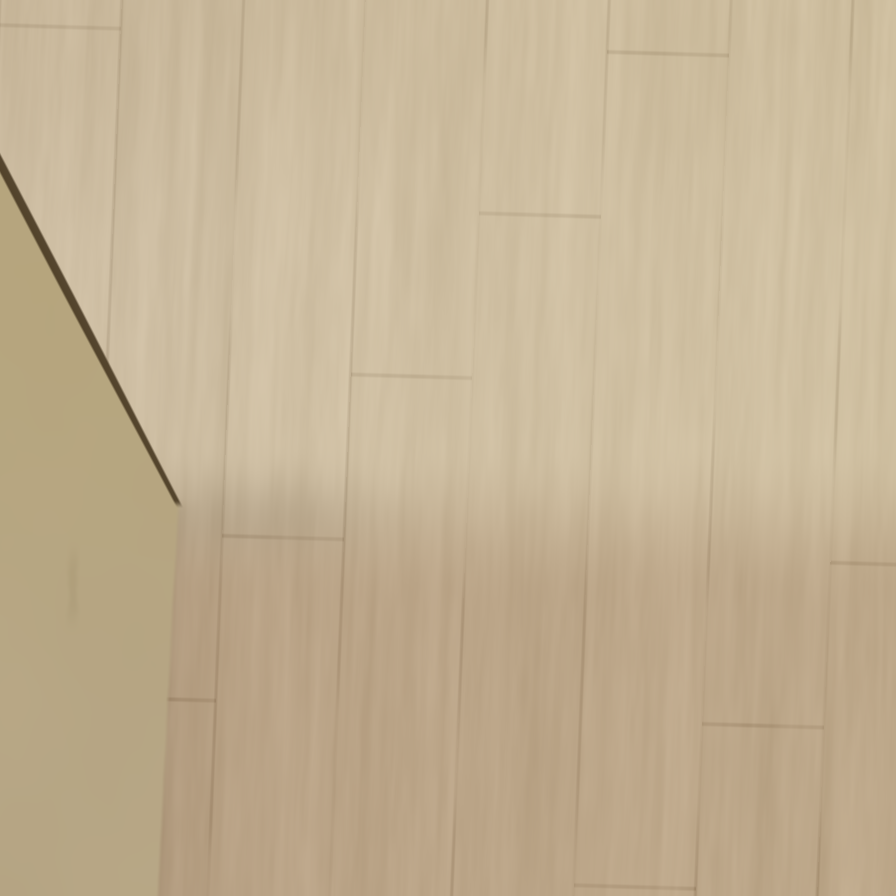
Give the GLSL for this texture, as a WebGL 2 fragment shader.

```glsl
#version 300 es
precision highp float;
// Pale wood plank floor, half in soft shade, beside a plain wall with a dark edge.
uniform vec2 u_resolution;
out vec4 fragColor;

const float PLANK_WIDTH = 0.136;
const float JOINT_PERIOD = 0.93;
const float JOINT_STEP = 0.18;
const vec2 CORNER = vec2(0.199, 0.437);

float hash(vec2 p) {
  vec3 q = fract(vec3(p.xyx) * 0.1031);
  q += dot(q, q.yzx + 33.33);
  return fract((q.x + q.y) * q.z);
}

float noise(vec2 p) {
  vec2 cell = floor(p), f = fract(p);
  f = f * f * (3.0 - 2.0 * f);
  float low = mix(hash(cell), hash(cell + vec2(1.0, 0.0)), f.x);
  float high = mix(hash(cell + vec2(0.0, 1.0)), hash(cell + vec2(1.0)), f.x);
  return mix(low, high, f.y);
}

// Signed noise summed over octaves.
float fbm(vec2 p) {
  float sum = 0.0, gain = 0.5;
  for (int i = 0; i < 4; i++) {
    sum += gain * (noise(p) - 0.5);
    p = p * 2.03 + 17.3;
    gain *= 0.5;
  }
  return sum;
}

// Soft line of a given half width around zero distance.
float line(float dist, float halfWidth, float blur) {
  return 1.0 - smoothstep(halfWidth, halfWidth + blur, abs(dist));
}

// Long fibres running along the planks.
float woodGrain(vec2 p, float seed) {
  float bend = 0.012 * fbm(vec2(p.x * 6.0, p.y * 2.5) + seed);
  vec2 q = vec2(p.x + bend, p.y);
  float broad = fbm(vec2(q.x * 24.0, q.y * 1.3) + seed * 7.0);
  float fine = fbm(vec2(q.x * 85.0, q.y * 3.5) + seed * 3.0);
  float flecks = noise(vec2(q.x * 190.0, q.y * 26.0)) - 0.5;
  return 0.042 * broad + 0.05 * fine + 0.012 * flecks;
}

// Darkening of the long seams and the stepped end joints.
float plankGaps(vec2 p, float index) {
  float across = fract(p.x / PLANK_WIDTH);
  float seamDist = min(across, 1.0 - across) * PLANK_WIDTH;
  float wear = smoothstep(0.25, 0.75, noise(vec2(floor(p.x / PLANK_WIDTH + 0.5) * 5.3, p.y * 7.0)));
  float seam = line(seamDist, 0.0004, 0.0026) * mix(0.25, 1.0, wear);
  float along = p.y - 0.04 - JOINT_STEP * index;
  float jointDist = (fract(along / JOINT_PERIOD + 0.5) - 0.5) * JOINT_PERIOD;
  jointDist += 0.004 * (across - 0.5);
  float joint = line(jointDist, 0.0006, 0.003) * mix(0.5, 1.0, noise(p * 23.0));
  return 0.065 * seam + 0.075 * joint;
}

vec3 floorColor(vec2 uv) {
  vec2 p = vec2(uv.x + 0.04 * (1.0 - uv.y), uv.y);
  float index = floor(p.x / PLANK_WIDTH);
  // Light above, warm shade below
  float edge = uv.y + 0.03 * fbm(vec2(uv.x * 9.0, uv.y * 4.0));
  float light = smoothstep(0.33, 0.51, edge);
  vec3 shade = mix(vec3(0.715, 0.625, 0.515), vec3(0.745, 0.662, 0.545), uv.x);
  vec3 lit = mix(vec3(0.805, 0.742, 0.637), vec3(0.818, 0.757, 0.637), uv.x);
  vec3 color = mix(shade, lit, light);
  color -= vec3(0.022, 0.026, 0.032) * smoothstep(0.7, 1.0, uv.y) * (1.0 - 0.6 * uv.x);
  // Dull patch near the wall corner
  vec2 patchOffset = (uv - vec2(0.29, 0.425)) / vec2(0.13, 0.045);
  color -= vec3(0.05, 0.045, 0.04) * exp(-dot(patchOffset, patchOffset));
  color += 0.012 * (hash(vec2(index, 4.0)) - 0.5);
  color += woodGrain(p, index * 0.37) * vec3(1.0, 1.05, 1.15);
  return color - plankGaps(p, index) * vec3(0.95, 1.0, 1.0);
}

vec3 wallColor(vec2 uv) {
  vec3 color = mix(vec3(0.715, 0.65, 0.52), vec3(0.71, 0.645, 0.49), smoothstep(0.1, 0.7, uv.y));
  color += 0.018 * fbm(uv * vec2(7.0, 4.0));
  float scuff = line(uv.x - 0.08 - 0.015 * fbm(uv * 20.0), 0.001, 0.008);
  return color - 0.025 * scuff * line(uv.y - 0.345, 0.015, 0.04);
}

void main() {
  vec2 uv = gl_FragCoord.xy / u_resolution;
  float pixel = 1.0 / u_resolution.y;

  // Wall outline: slanted top edge and near-vertical side, positive inside
  vec2 slope = normalize(vec2(0.381, 0.199));
  float topDist = -dot(uv - CORNER, slope);
  float sideDist = CORNER.x + 0.053 * (uv.y - CORNER.y) - uv.x;
  sideDist += 0.003 * fbm(vec2(uv.y * 22.0, 2.0));
  float wallDist = min(topDist, sideDist);

  vec3 color = floorColor(uv);
  float below = 1.0 - smoothstep(CORNER.y - 0.01, CORNER.y + 0.01, uv.y);
  color -= 0.05 * below * exp(-max(-sideDist, 0.0) * 110.0);
  color = mix(color, wallColor(uv), smoothstep(-0.002 - pixel, 0.002 + pixel, wallDist));

  // Dark trim along the slanted edge, tapering to the corner
  float trimWidth = mix(0.0012, 0.0032, smoothstep(0.42, 0.7, uv.y));
  float trim = line(topDist, trimWidth, 0.002 + pixel) * smoothstep(0.432, 0.442, uv.y);
  color = mix(color, vec3(0.29, 0.23, 0.14), 0.92 * trim);

  fragColor = vec4(color, 1.0);
}
```
